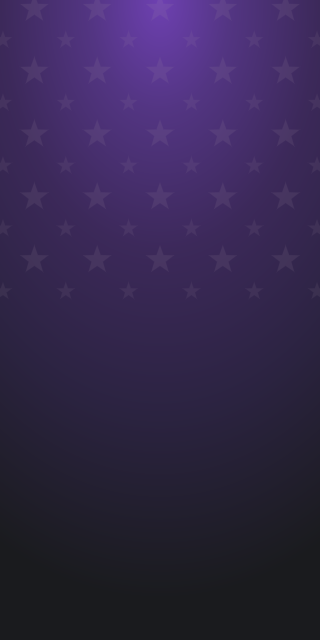
A WebGL 1 fragment shader for this background:

```glsl
precision highp float;

uniform vec2 u_resolution;

// Lengths are in canvas widths; depth is measured down from the top edge.
const float PI = 3.14159265;
const vec2 GLOW_RADIUS = vec2(1.19, 1.87);

const vec3 GLOW_CORE = vec3(0.430, 0.252, 0.695);
const vec3 GLOW_INNER = vec3(0.325, 0.208, 0.512);
const vec3 GLOW_MIDDLE = vec3(0.235, 0.160, 0.352);
const vec3 GLOW_OUTER = vec3(0.170, 0.138, 0.255);
const vec3 BASE = vec3(0.102, 0.106, 0.118);
const float INNER_STOP = 0.185;
const float MIDDLE_STOP = 0.42;
const float OUTER_STOP = 0.69;

const vec3 STAR_TINT = vec3(0.64, 0.57, 0.64);
const float LARGE_OPACITY = 0.125;
const float SMALL_OPACITY = 0.105;
const float LARGE_RADIUS = 0.046;
const float SMALL_RADIUS = 0.029;
const float NOTCH_RATIO = 0.41;
const float STAR_PITCH = 0.1963;
const float FIRST_ROW = 0.027;
const float PATTERN_END = 0.949;

// Piecewise linear colour ramp from the glow centre outward
vec3 glowColor(float t) {
  vec3 color = mix(GLOW_CORE, GLOW_INNER, clamp(t / INNER_STOP, 0.0, 1.0));
  color = mix(color, GLOW_MIDDLE,
              clamp((t - INNER_STOP) / (MIDDLE_STOP - INNER_STOP), 0.0, 1.0));
  color = mix(color, GLOW_OUTER,
              clamp((t - MIDDLE_STOP) / (OUTER_STOP - MIDDLE_STOP), 0.0, 1.0));
  return mix(color, BASE,
             clamp((t - OUTER_STOP) / (1.0 - OUTER_STOP), 0.0, 1.0));
}

// Signed distance to the edges of an upright five-pointed star
float starDistance(vec2 p, float radius) {
  float sector = PI / 5.0;
  float angle = atan(p.x, p.y + 1e-6);
  angle = mod(angle + sector, 2.0 * sector) - sector;
  vec2 folded = length(p) * vec2(cos(angle), abs(sin(angle)));
  vec2 tip = vec2(radius, 0.0);
  vec2 notch = radius * NOTCH_RATIO * vec2(cos(sector), sin(sector));
  vec2 edge = normalize(notch - tip);
  return dot(folded - tip, vec2(edge.y, -edge.x));
}

// Coverage of a square lattice of stars
float starLattice(vec2 p, float radius, float pixel) {
  vec2 cell = p - STAR_PITCH * floor(p / STAR_PITCH + 0.5);
  float d = starDistance(vec2(cell.x, -cell.y), radius);
  return 1.0 - smoothstep(-0.75 * pixel, 0.75 * pixel, d);
}

void main() {
  float pixel = 1.0 / u_resolution.x;
  float depth = (u_resolution.y - gl_FragCoord.y) * pixel;
  vec2 p = vec2(gl_FragCoord.x * pixel - 0.5, depth);

  // Elliptical glow from the top centre
  vec3 color = glowColor(length(p / GLOW_RADIUS));

  // Large stars with smaller ones staggered between them
  vec2 grid = p - vec2(0.0, FIRST_ROW);
  float large = starLattice(grid, LARGE_RADIUS, pixel);
  float small = starLattice(grid - 0.5 * STAR_PITCH, SMALL_RADIUS, pixel);
  float opacity = max(large * LARGE_OPACITY, small * SMALL_OPACITY);
  opacity *= 1.0 - step(PATTERN_END, depth);

  gl_FragColor = vec4(mix(color, STAR_TINT, opacity), 1.0);
}
```
